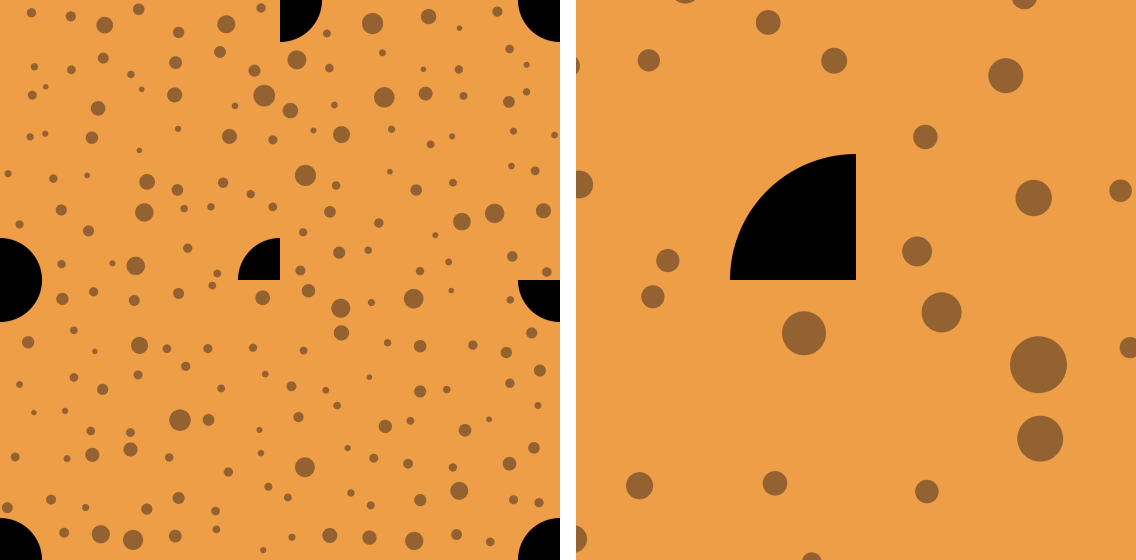
Left: the whole. Right: its middle third, enlarged.
A Shadertoy shader for this pattern:

```glsl
// Orange tiles with scattered brown dots and black quarter discs in some corners.

const vec3 ORANGE = vec3(0.93, 0.62, 0.28);
const vec3 BROWN = vec3(0.58, 0.38, 0.19);
const vec3 BLACK = vec3(0.0);

const float TILES = 2.0;           // tiles per canvas side
const float DOT_CELLS = 14.0;      // dot cells per canvas side
const float CORNER_RADIUS = 0.075; // quarter disc radius
const float DOT_MARGIN = 0.04;     // gap to the cell border, in cells

float hash(vec2 p) {
    return fract(sin(dot(p, vec2(127.1, 311.7))) * 43758.5453);
}

float fill(float dist, float pixel) {
    return 1.0 - smoothstep(-0.7 * pixel, 0.7 * pixel, dist);
}

// Direction of the tile side whose two corners are black.
vec2 markedSide(vec2 tile) {
    vec2 parity = mod(tile, 2.0);
    float side = 2.0 * parity.x - 1.0;
    return parity.y > 0.5 ? vec2(0.0, side) : vec2(side, 0.0);
}

// Distance to the quarter disc in the nearest corner of the tile around p.
float cornerDistance(vec2 p, float radius) {
    vec2 tile = floor(p * TILES);
    vec2 local = fract(p * TILES) - 0.5;
    vec2 corner = 0.5 * sign(local);
    float dist = length(local - corner) / TILES - radius;
    return dot(corner, markedSide(tile)) > 0.0 ? dist : 1.0;
}

// Mostly small radii with a few large ones, in cells.
float dotRadius(float h) {
    return 0.067 + 0.1 * h + 0.11 * pow(h, 6.0);
}

// Distance to the dot of the cell around p; dots near a black corner are dropped.
float dotDistance(vec2 p, float cells) {
    vec2 cell = floor(p * cells);
    float radius = dotRadius(hash(cell + 3.7));
    vec2 jitter = vec2(hash(cell + 17.3), hash(cell + 41.9));
    vec2 center = mix(vec2(radius + DOT_MARGIN), vec2(1.0 - radius - DOT_MARGIN), jitter);
    vec2 position = (cell + center) / cells;
    float size = radius / cells;
    bool blocked = cornerDistance(position, CORNER_RADIUS) < 0.6 * size;
    return blocked ? 1.0 : length(p - position) - size;
}

void mainImage(out vec4 fragColor, in vec2 fragCoord) {
    float pixel = 1.0 / iResolution.y;
    vec2 p = fragCoord * pixel;

    // Layers from back to front: ground, dots, corners.
    vec3 color = ORANGE;
    color = mix(color, BROWN, fill(dotDistance(p, DOT_CELLS), pixel));
    color = mix(color, BLACK, fill(cornerDistance(p, CORNER_RADIUS), pixel));

    fragColor = vec4(color, 1.0);
}
```
